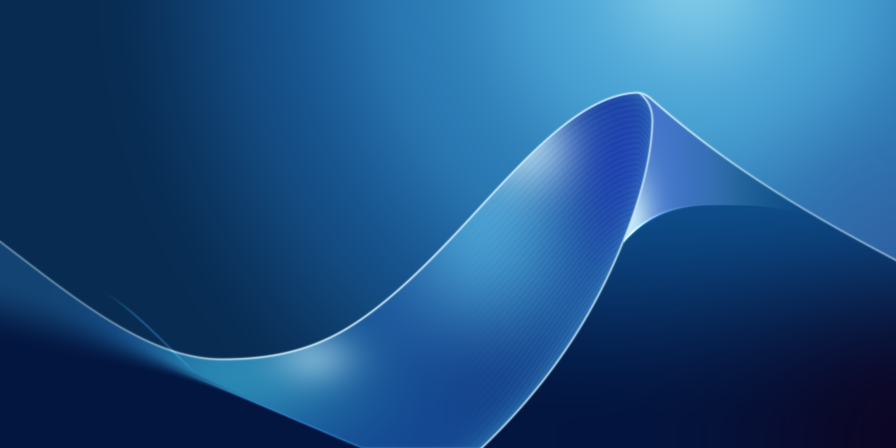
Reproduce this background procedurally as a WebGL 1 fragment shader.

```glsl
precision highp float;
uniform vec2 u_resolution;

// Curve knots: position, value, slope (canvas spans 2 by 1)
const vec3 TOP_START  = vec3(0.0, 0.461, -0.76);
const vec3 TOP_VALLEY = vec3(0.495, 0.198, 0.0);
const vec3 TOP_RISE   = vec3(0.768, 0.263, 0.58);
const vec3 TOP_CLIMB  = vec3(1.042, 0.505, 1.08);
const vec3 TOP_CREST  = vec3(1.42, 0.793, 0.05);
const vec3 TOP_TURN   = vec3(1.455, 0.778, -0.88);
const vec3 TOP_END    = vec3(2.0, 0.419, -0.53);
const vec3 FOLD_BASE  = vec3(0.0, 1.075, 1.05);
const vec3 FOLD_NECK  = vec3(0.466, 1.393, 0.40);
const vec3 FOLD_BULGE = vec3(0.72, 1.456, 0.05);
const vec3 FOLD_TIP   = vec3(0.795, 1.425, -1.2);
const vec3 FLAP_START = vec3(1.393, 0.461, 1.1);
const vec3 FLAP_TOP   = vec3(1.615, 0.542, 0.0);
const vec3 FLAP_END   = vec3(1.82, 0.512, -0.4);
const vec3 HEM_START  = vec3(0.0, 0.305, -0.25);
const vec3 HEM_END    = vec3(0.81, 0.0, -0.42);
const vec3 STRAND_TOP = vec3(0.22, 0.354, -0.5);
const vec3 STRAND_END = vec3(0.45, 0.155, -0.9);

const vec2 LIGHT_POS = vec2(1.55, 1.05);
const float LINE_WIDTH = 0.0028;
const float WEAVE_FREQUENCY = 520.0;
const float WEAVE_STRENGTH = 0.012;

const vec3 GLOW     = vec3(0.50, 0.79, 0.91);
const vec3 SKY      = vec3(0.30, 0.65, 0.84);
const vec3 AZURE    = vec3(0.17, 0.48, 0.71);
const vec3 OCEAN    = vec3(0.09, 0.33, 0.56);
const vec3 DUSK     = vec3(0.03, 0.17, 0.32);
const vec3 NAVY     = vec3(0.01, 0.085, 0.25);
const vec3 ABYSS    = vec3(0.05, 0.015, 0.13);
const vec3 RIBBON   = vec3(0.07, 0.27, 0.56);
const vec3 TEAL     = vec3(0.16, 0.53, 0.70);
const vec3 ROYAL    = vec3(0.12, 0.25, 0.69);
const vec3 INDIGO   = vec3(0.04, 0.18, 0.48);
const vec3 PERI     = vec3(0.26, 0.46, 0.79);
const vec3 SHINE    = vec3(0.80, 0.93, 0.98);

// Cubic between two knots: returns value and slope
vec2 curve(float x, vec3 a, vec3 b) {
  float span = b.x - a.x;
  float t = clamp((x - a.x) / span, 0.0, 1.0);
  float rise = b.y - a.y, m0 = a.z * span, m1 = b.z * span;
  float c2 = 3.0 * rise - 2.0 * m0 - m1;
  float c3 = m0 + m1 - 2.0 * rise;
  return vec2(((c3 * t + c2) * t + m0) * t + a.y,
              ((3.0 * c3 * t + 2.0 * c2) * t + m0) / span);
}

vec2 topEdge(float x) {
  if (x < TOP_VALLEY.x) return curve(x, TOP_START, TOP_VALLEY);
  if (x < TOP_RISE.x) return curve(x, TOP_VALLEY, TOP_RISE);
  if (x < TOP_CLIMB.x) return curve(x, TOP_RISE, TOP_CLIMB);
  if (x < TOP_CREST.x) return curve(x, TOP_CLIMB, TOP_CREST);
  if (x < TOP_TURN.x) return curve(x, TOP_CREST, TOP_TURN);
  return curve(x, TOP_TURN, TOP_END);
}

vec2 foldEdge(float y) {
  if (y < FOLD_NECK.x) return curve(y, FOLD_BASE, FOLD_NECK);
  if (y < FOLD_BULGE.x) return curve(y, FOLD_NECK, FOLD_BULGE);
  return curve(y, FOLD_BULGE, FOLD_TIP);
}

vec2 flapEdge(float x) {
  if (x < FLAP_TOP.x) return curve(x, FLAP_START, FLAP_TOP);
  return curve(x, FLAP_TOP, FLAP_END);
}

// Approximate signed distance from a curve
float distanceTo(float v, vec2 c) { return (v - c.x) * inversesqrt(1.0 + c.y * c.y); }

float blob(vec2 p, vec2 center, vec2 radius) {
  vec2 q = (p - center) / radius;
  return exp(-dot(q, q));
}

float line(float d, float width) { return exp(-d * d / (width * width)); }

vec3 backdrop(vec2 p) {
  float d = distance(p, LIGHT_POS);
  vec3 c = mix(GLOW, SKY, smoothstep(0.0, 0.32, d));
  c = mix(c, AZURE, smoothstep(0.25, 0.64, d));
  c = mix(c, OCEAN, smoothstep(0.6, 0.95, d));
  c = mix(c, DUSK, smoothstep(0.85, 1.35, d));
  return mix(c, PERI * 0.8, 0.6 * blob(p, vec2(2.0, 0.45), vec2(0.28, 0.25)));
}

vec3 shadowSide(vec2 p) {
  vec3 c = mix(NAVY, OCEAN * vec3(0.6, 0.95, 1.0), smoothstep(0.05, 0.62, p.y) * smoothstep(0.8, 1.4, p.x));
  return mix(c, ABYSS, 0.9 * blob(p, vec2(2.05, 0.02), vec2(0.38, 0.32)));
}

vec3 ribbon(vec2 p, float topDist, float foldDist) {
  vec3 c = mix(RIBBON, TEAL, blob(p, vec2(0.52, 0.16), vec2(0.28, 0.16)));
  c = mix(c, INDIGO, 0.65 * blob(p, vec2(1.1, 0.2), vec2(0.17, 0.14)));
  c = mix(c, SKY, 0.9 * blob(p, vec2(1.08, 0.5), vec2(0.22, 0.25)));
  c = mix(c, SHINE, 0.75 * blob(p, vec2(1.19, 0.67), vec2(0.13, 0.1)));
  c = mix(c, ROYAL, 0.95 * blob(p, vec2(1.4, 0.64), vec2(0.13, 0.23)));
  c = mix(c, SHINE, 0.45 * blob(p, vec2(0.7, 0.2), vec2(0.09, 0.06)));
  c = mix(c, SKY, 0.4 * exp(-abs(foldDist) / 0.025));
  c = mix(OCEAN * 0.8, c, smoothstep(0.05, 0.5, p.x));
  // Fine weave following the upper rim
  return c + WEAVE_STRENGTH * sin(topDist * WEAVE_FREQUENCY) * smoothstep(0.95, 1.25, p.x);
}

void main() {
  vec2 p = vec2(2.0, 1.0) * gl_FragCoord.xy / u_resolution;
  float aa = 1.0 / u_resolution.y;
  float width = max(LINE_WIDTH, aa * 0.7);
  float topDist = distanceTo(p.y, topEdge(p.x));
  float foldDist = distanceTo(p.x, foldEdge(p.y));
  float flapDist = distanceTo(p.y, flapEdge(p.x));
  float hemDist = distanceTo(p.y, curve(p.x, HEM_START, HEM_END));
  float sheet = smoothstep(aa, -aa, topDist);
  float front = smoothstep(aa, -aa, foldDist);

  // Back flap, bright at its neck and fading along the ridge
  vec3 back = shadowSide(p);
  vec3 flap = mix(PERI, AZURE * 0.85, smoothstep(1.46, 1.72, p.x));
  flap = mix(flap, SHINE, 0.95 * blob(p, vec2(1.405, 0.5), vec2(0.055, 0.12)));
  float flapFade = 1.0 - smoothstep(1.58, 1.82, p.x);
  back = mix(back, flap, smoothstep(-aa, aa, flapDist) * flapFade);
  back += SHINE * 0.3 * line(flapDist, width) * (1.0 - smoothstep(1.4, 1.58, p.x)) * step(FLAP_START.x, p.x);

  // Front ribbon with a lower hem that sharpens to the right
  float softness = mix(0.07, 0.004, smoothstep(0.0, 0.55, p.x)) + aa;
  vec3 face = mix(NAVY, ribbon(p, topDist, foldDist), smoothstep(-softness, softness, hemDist));
  face += SKY * 0.3 * line(hemDist, width) * smoothstep(0.35, 0.6, p.x);

  vec3 color = mix(backdrop(p), mix(back, face, front), sheet);

  // Luminous rims and the loose strand
  float rim = mix(0.4, 0.85, smoothstep(0.2, 0.65, p.x)) * (1.0 - 0.4 * smoothstep(1.45, 1.8, p.x));
  color = mix(color, SHINE, rim * line(topDist, width));
  color = mix(color, SHINE, 0.75 * sheet * line(foldDist, width));
  float strand = line(distanceTo(p.y, curve(p.x, STRAND_TOP, STRAND_END)), width);
  color += SKY * 0.25 * strand * smoothstep(0.22, 0.32, p.x) * (1.0 - smoothstep(0.36, 0.45, p.x));
  gl_FragColor = vec4(clamp(color, 0.0, 1.0), 1.0);
}
```
